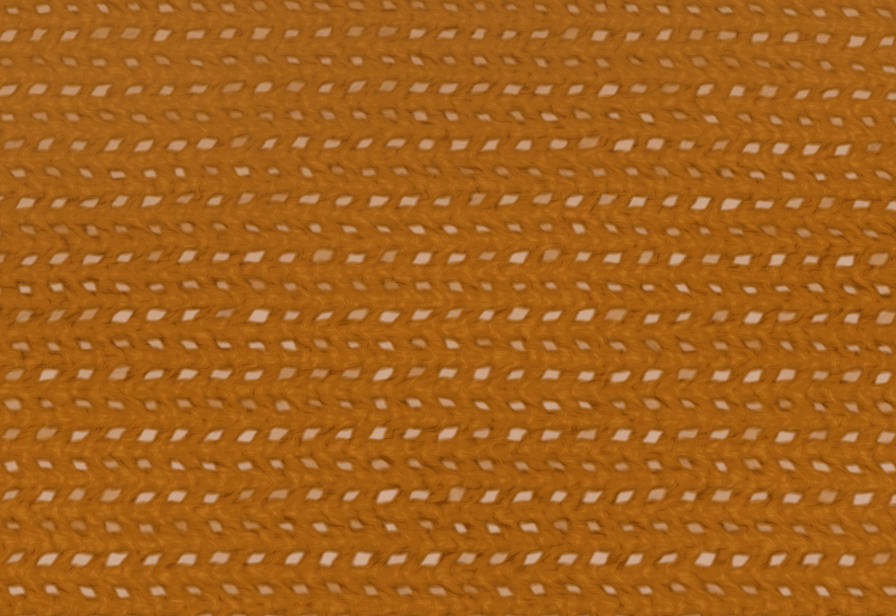
This texture is drawn by a Shadertoy shader. Its source:

```glsl
// Mustard openwork knit: rows of slanted and small eyelets showing a pale backing.
const float TAU = 6.2831853;
const float COLUMNS = 28.87;                     // eyelets across the top edge
const float WIDENING = 0.124;                    // growth of the stitches toward the bottom
const vec3 ROW_CURVE = vec3(-1.30, 22.94, -1.88); // row number as a quadratic of depth
const float ROW_HEIGHT = 0.88;                   // in stitch widths
const vec2 LARGE_HOLE = vec2(0.235, 0.165);      // half sizes in stitch widths
const vec2 SMALL_HOLE = vec2(0.19, 0.125);
const float LARGE_LEAN = 0.65;
const float SMALL_LEAN = -0.45;
const float STRAND_SLANT = 1.1;
const float EDGE_BLUR = 0.065;
const vec3 YARN_DARK = vec3(0.50, 0.25, 0.02);
const vec3 YARN_MID = vec3(0.645, 0.362, 0.06);
const vec3 YARN_LIGHT = vec3(0.74, 0.45, 0.12);
const vec3 YARN_HAZE = vec3(0.64, 0.41, 0.18);
const vec3 BACKING = vec3(0.80, 0.65, 0.54);
const vec3 BACKING_SHADE = vec3(0.69, 0.48, 0.30);

vec2 hash2(vec2 p) {
    return fract(sin(vec2(dot(p, vec2(127.1, 311.7)), dot(p, vec2(269.5, 183.3)))) * 43758.55);
}

// Distance to the nearest scattered point
float cellular(vec2 p) {
    vec2 cell = floor(p), local = fract(p);
    float nearest = 2.0;
    for (int j = -1; j <= 1; j++)
        for (int i = -1; i <= 1; i++) {
            vec2 o = vec2(i, j);
            nearest = min(nearest, length(o + hash2(cell + o) - local));
        }
    return nearest;
}

float roundedBox(vec2 p, vec2 halfSize, float radius) {
    vec2 d = abs(p) - halfSize + radius;
    return length(max(d, 0.0)) + min(max(d.x, d.y), 0.0) - radius;
}

// Sideways drift of the eyelets from row to row
float rowShift(float row) {
    return 0.55 + 0.3 * sin(0.45 * row - 2.16);
}

void mainImage(out vec4 fragColor, in vec2 fragCoord) {
    vec2 uv = fragCoord / iResolution.xy;

    // Fabric coordinates: gently bowed rows, stitches widening downward
    float depth = 1.0 - uv.y;
    float bow = (uv.x - 0.4) * (uv.x - 0.4);
    depth -= 0.033 * bow * (1.1 - depth) - 0.003;
    depth += 0.0012 * sin(uv.x * 17.0 + depth * 9.0);
    float row = ROW_CURVE.x + depth * (ROW_CURVE.y + depth * ROW_CURVE.z);
    float col = uv.x * COLUMNS / (1.0 + WIDENING * depth);
    col += 0.08 * sin(uv.x * 11.0 + row * 0.7);
    vec2 cloth = vec2(col, -row * ROW_HEIGHT);
    float pixel = COLUMNS / iResolution.x;

    // Fibre wobble
    vec2 wobble = vec2(sin(cloth.y * 9.0 + 2.0 * sin(cloth.x * 5.3)),
                       sin(cloth.x * 8.0 + 2.0 * sin(cloth.y * 6.1)));
    vec2 fuzzyCloth = cloth + 0.035 * wobble;

    // Strands slant right along even rows and left along odd ones
    float bend = STRAND_SLANT * sin(0.5 * TAU * row) / (0.5 * TAU);
    float along = fuzzyCloth.x - rowShift(row) + bend;
    float strand = sin(TAU * 2.0 * along + 0.9 * wobble.y);
    float ridge = -cos(TAU * row + 0.8 * sin(TAU * along));
    float lumps = cellular(vec2(along * 3.2, cloth.y * 4.2));
    float fibres = cellular(vec2(along * 8.0 + wobble.y, cloth.y * 7.0));
    float tone = 0.50 + 0.09 * strand + 0.07 * ridge;
    tone += 0.42 * (0.48 - lumps) + 0.30 * (0.48 - fibres);
    tone += 0.05 * sin(uv.x * 7.0 + 1.0) * sin(uv.y * 9.0);
    vec3 color = mix(YARN_DARK, YARN_MID, smoothstep(0.08, 0.5, tone));
    color = mix(color, YARN_LIGHT, smoothstep(0.5, 1.0, tone));
    float haze = smoothstep(0.55, 1.15, uv.y + 0.25 * (1.0 - uv.x));
    color = mix(color, YARN_HAZE, 0.3 * haze);

    // Eyelet cell: large on even rows, small on odd rows
    float rowId = floor(row + 0.5);
    float small = mod(rowId, 2.0);
    float shifted = col - rowShift(rowId) + 0.5;
    vec2 cellId = vec2(floor(shifted), rowId);
    vec2 chance = hash2(cellId + 7.0);
    vec2 variation = hash2(cellId + 61.0);
    vec2 p = vec2(fract(shifted) - 0.5, (rowId - row) * ROW_HEIGHT);
    p += 0.09 * (chance - 0.5) + 0.022 * wobble;
    p.x -= mix(LARGE_LEAN, SMALL_LEAN, small) * p.y;
    vec2 size = mix(LARGE_HOLE, SMALL_HOLE, small);
    size *= mix(vec2(0.8, 0.72), vec2(1.1), variation);
    float hole = roundedBox(p, size, 0.09);

    // Shaded yarn around the opening
    float rim = exp(-abs(hole - 0.07) * 16.0);
    color *= 1.0 - rim * (p.y > 0.0 ? 0.13 : 0.07);

    // Stray fibres veil some openings, mostly small ones and those at upper left
    float patchy = 0.5 + 0.5 * sin(uv.x * 8.0 + rowId * 1.9);
    float clear = mix(1.0, 0.62, small * patchy) * mix(0.58, 1.0, smoothstep(0.0, 0.5, chance.y));
    clear *= 1.0 - 0.3 * haze;
    float blur = max(EDGE_BLUR, pixel);
    float open = clear * (1.0 - smoothstep(-blur, blur, hole));
    float lit = smoothstep(0.06, -0.09, hole) * (0.82 + 0.25 * variation.y);
    vec3 backing = mix(BACKING_SHADE, BACKING, lit);
    color = mix(color, backing, open);

    fragColor = vec4(clamp(color, 0.0, 1.0), 1.0);
}
```
